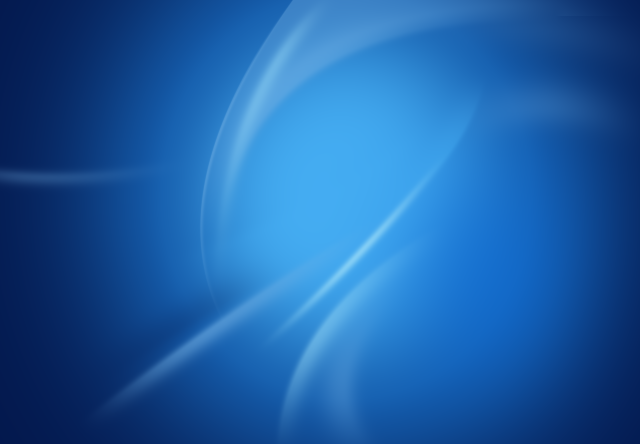
Reproduce this background procedurally as a Shadertoy shader.

```glsl
// Soft blue backdrop: an elliptical glow falling off into navy corners,
// crossed by translucent light ribbons. Every ribbon is a quadratic Bezier
// with its own softness on each side and a fade towards both ends.

const vec3 NAVY  = vec3(0.01, 0.085, 0.29);
const vec3 AZURE = vec3(0.08, 0.36, 0.67);
const vec3 SKY   = vec3(0.27, 0.68, 0.95);
const vec3 ROYAL = vec3(0.06, 0.43, 0.84);
const vec3 ICE   = vec3(0.60, 0.86, 0.97);
const vec3 MIST  = vec3(0.46, 0.70, 0.90);

float gaussian(vec2 offset, vec2 radius) {
    vec2 q = offset / radius;
    return exp(-dot(q, q));
}

vec2 bezier(vec2 a, vec2 b, vec2 c, float t) {
    return mix(mix(a, b, t), mix(b, c, t), t);
}

// Returns signed distance (positive left of travel) and curve parameter.
vec2 curveDistance(vec2 p, vec2 a, vec2 b, vec2 c) {
    float t = 0.0, nearest = 1e5;
    for (int i = 0; i <= 12; i++) {
        float s = float(i) / 12.0;
        vec2 offset = p - bezier(a, b, c, s);
        float d = dot(offset, offset);
        if (d < nearest) { nearest = d; t = s; }
    }
    for (int i = 0; i < 4; i++) {
        vec2 slope = 2.0 * mix(b - a, c - b, t);
        vec2 offset = p - bezier(a, b, c, t);
        t = clamp(t + dot(offset, slope) / dot(slope, slope), 0.0, 1.0);
    }
    vec2 tangent = mix(b - a, c - b, t);
    vec2 offset = p - bezier(a, b, c, t);
    float side = tangent.x * offset.y - tangent.y * offset.x;
    return vec2(side < 0.0 ? -length(offset) : length(offset), t);
}

// Softness holds the left and right widths; peak is the brightest parameter.
float ribbonLight(vec2 curve, vec2 softness, float peak) {
    float q = curve.x / (curve.x > 0.0 ? softness.x : softness.y);
    float fade = smoothstep(0.0, peak, curve.y) * (1.0 - smoothstep(peak, 1.0, curve.y));
    return exp(-q * q) * fade;
}

float ribbon(vec2 p, vec2 a, vec2 b, vec2 c, vec2 softness, float peak) {
    return ribbonLight(curveDistance(p, a, b, c), softness, peak);
}

vec3 backdrop(vec2 p) {
    float level = gaussian(p - vec2(0.78, 0.56), vec2(0.50, 0.55));
    vec3 color = mix(NAVY, AZURE, smoothstep(0.0, 0.5, level) * 0.5 + min(level, 0.5));
    color = mix(color, SKY, smoothstep(0.4, 1.0, level));
    return mix(color, ROYAL, 0.65 * gaussian(p - vec2(1.10, 0.38), vec2(0.22, 0.28)));
}

// Curved pane at the top, bounded by an outer rim and an inner arc.
vec3 addPane(vec3 color, vec2 p) {
    vec2 rim = curveDistance(p, vec2(0.68, 1.03), vec2(0.32, 0.546), vec2(0.53, 0.23));
    vec2 arc = curveDistance(p, vec2(0.49, 0.45), vec2(0.53, 0.973), vec2(1.25, 0.965));
    float fill = smoothstep(-0.001, 0.003, rim.x) * smoothstep(-0.02, 0.03, arc.x);
    fill *= smoothstep(0.40, 1.0, p.y) * (1.0 - smoothstep(0.75, 1.45, p.x));
    color = mix(color, MIST, 0.38 * fill);
    color = mix(color, MIST, 0.45 * ribbonLight(rim, vec2(0.005, 0.002), 0.35));
    color = mix(color, MIST, 0.48 * ribbonLight(arc, vec2(0.045, 0.014), 0.40));
    float streak = ribbon(p, vec2(0.76, 1.02), vec2(0.485, 0.78), vec2(0.49, 0.30),
                          vec2(0.020, 0.014), 0.30);
    return mix(color, ICE, 0.45 * streak);
}

// Wide, faint bands and the shadow above the long diagonal.
vec3 addVeils(vec3 color, vec2 p) {
    float shadow = ribbon(p, vec2(0.15, 0.10), vec2(0.40, 0.27), vec2(0.65, 0.41),
                          vec2(0.045, 0.025), 0.5);
    color = mix(color, NAVY, 0.22 * shadow);
    float center = ribbon(p, vec2(0.36, 0.39), vec2(0.75, 0.50), vec2(1.02, 0.76),
                          vec2(0.025, 0.10), 0.5);
    color = mix(color, SKY, 0.40 * center);
    float rightBand = ribbon(p, vec2(1.0, 0.68), vec2(1.2, 0.84), vec2(1.5, 0.68),
                             vec2(0.055, 0.045), 0.5);
    color = mix(color, MIST, 0.22 * rightBand);
    float topBand = ribbon(p, vec2(0.85, 0.94), vec2(1.2, 1.0), vec2(1.6, 0.82),
                           vec2(0.06, 0.05), 0.5);
    color = mix(color, MIST, 0.13 * topBand);
    float leftWisp = ribbon(p, vec2(-0.15, 0.63), vec2(0.15, 0.565), vec2(0.45, 0.64),
                            vec2(0.014, 0.018), 0.35);
    color = mix(color, MIST, 0.28 * leftWisp);
    float lowerBand = ribbon(p, vec2(0.87, -0.06), vec2(0.64, 0.14), vec2(0.95, 0.42),
                             vec2(0.05, 0.03), 0.45);
    return mix(color, MIST, 0.32 * lowerBand);
}

// Narrow bright streaks sweeping from lower left to upper right.
vec3 addStreaks(vec3 color, vec2 p) {
    float diagonal = ribbon(p, vec2(0.17, 0.03), vec2(0.51, 0.298), vec2(0.90, 0.53),
                            vec2(0.011, 0.026), 0.42);
    color = mix(color, MIST, 0.55 * diagonal);
    float upperTail = ribbon(p, vec2(0.70, 0.40), vec2(1.045, 0.60), vec2(1.09, 0.84),
                             vec2(0.045, 0.009), 0.6);
    color = mix(color, SKY, 0.45 * upperTail);
    float lowerArc = ribbon(p, vec2(0.63, -0.05), vec2(0.625, 0.285), vec2(1.02, 0.50),
                            vec2(0.010, 0.032), 0.48);
    color = mix(color, ICE, 0.50 * lowerArc);
    float brightest = ribbon(p, vec2(0.57, 0.20), vec2(0.815, 0.415), vec2(1.02, 0.67),
                             vec2(0.009, 0.011), 0.5);
    return mix(color, ICE, 0.75 * brightest);
}

void mainImage(out vec4 fragColor, in vec2 fragCoord) {
    vec2 p = fragCoord / iResolution.y;
    vec3 color = addVeils(backdrop(p), p);
    color = addStreaks(addPane(color, p), p);
    fragColor = vec4(color, 1.0);
}
```
